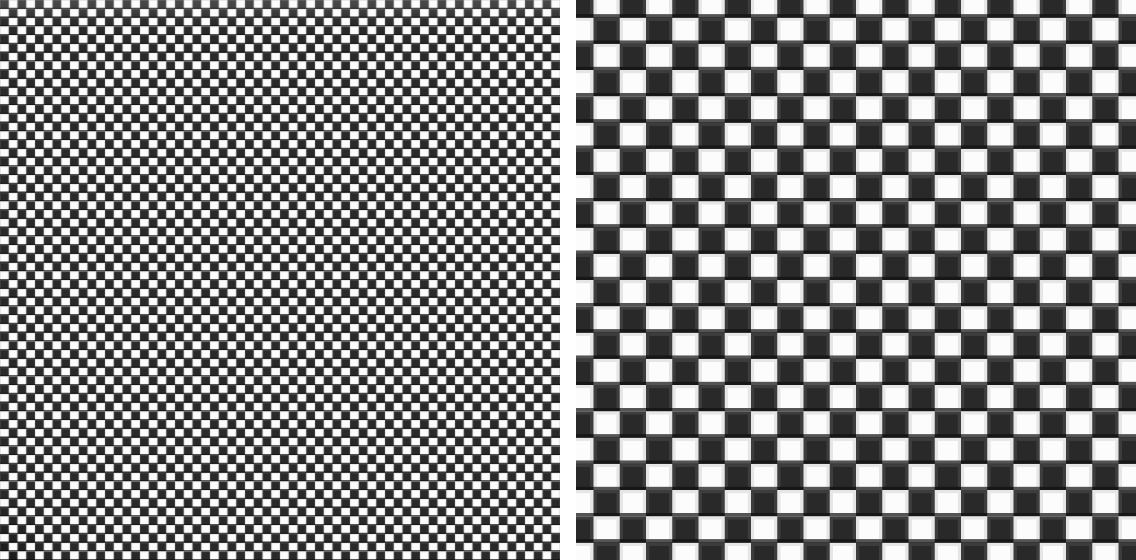
Left: the whole. Right: its middle third, enlarged.
A WebGL 1 fragment shader for this pattern:

```glsl
precision highp float;

uniform vec2 u_resolution;

const float CELLS = 64.0;         // squares per side, two per repeat
const float RIM_WIDTH = 0.125;    // in squares
const float SHADOW_WIDTH = 0.125; // in squares

const vec3 LIGHT_FACE = vec3(0.99);
const vec3 LIGHT_RIM = vec3(0.90);
const vec3 LIGHT_SHADOW = vec3(0.33);
const vec3 DARK_FACE = vec3(0.16);
const vec3 DARK_RIM = vec3(0.24);
const vec3 DARK_SHADOW = vec3(0.09);

const float TOP_GLOW = 0.12;
const float TOP_GLOW_START = 0.95;
const float CORNER_SHADE = 0.05;
const float CORNER_RADIUS = 0.12;

// Square wave from -1 to 1 that flips at whole numbers, +1 on [0, 1]
vec2 squareWave(vec2 p, vec2 pixel) {
  vec2 edgeDistance = 0.5 - 2.0 * abs(fract(0.5 * p + 0.25) - 0.5);
  edgeDistance = 2.0 * (0.25 - abs(fract(0.5 * (p - 0.5) + 0.5) - 0.5)) * -1.0;
  return clamp(2.0 * edgeDistance / pixel, -1.0, 1.0);
}

// 1 within width of an edge, 0 beyond it
float band(float distanceToEdge, float width, float pixel) {
  return 1.0 - smoothstep(width - 0.5 * pixel, width + 0.5 * pixel, distanceToEdge);
}

// Face with a rim on three sides and a shadow along the foot
vec3 tile(vec3 face, vec3 rimColor, vec3 shadowColor, float rim, float shadow) {
  return mix(mix(face, rimColor, rim), shadowColor, shadow);
}

void main() {
  vec2 uv = gl_FragCoord.xy / u_resolution;
  vec2 grid = uv * CELLS;
  vec2 pixel = CELLS / u_resolution;
  vec2 local = fract(grid);

  // Bevel masks shared by both kinds of square
  float sideDistance = min(local.x, 1.0 - local.x);
  float rim = max(band(sideDistance, RIM_WIDTH, pixel.x),
                  band(1.0 - local.y, RIM_WIDTH, pixel.y));
  float shadow = band(local.y, SHADOW_WIDTH, pixel.y);

  // Alternating squares
  vec2 wave = squareWave(grid, pixel);
  float lightMask = 0.5 + 0.5 * wave.x * wave.y;
  vec3 light = tile(LIGHT_FACE, LIGHT_RIM, LIGHT_SHADOW, rim, shadow);
  vec3 dark = tile(DARK_FACE, DARK_RIM, DARK_SHADOW, rim, shadow);

  // Dark squares fade paler at the top and deeper in the lower left corner
  dark += TOP_GLOW * smoothstep(TOP_GLOW_START, 1.0, uv.y);
  dark -= CORNER_SHADE * (1.0 - smoothstep(0.0, CORNER_RADIUS, length(uv)));

  gl_FragColor = vec4(clamp(mix(dark, light, lightMask), 0.0, 1.0), 1.0);
}
```
